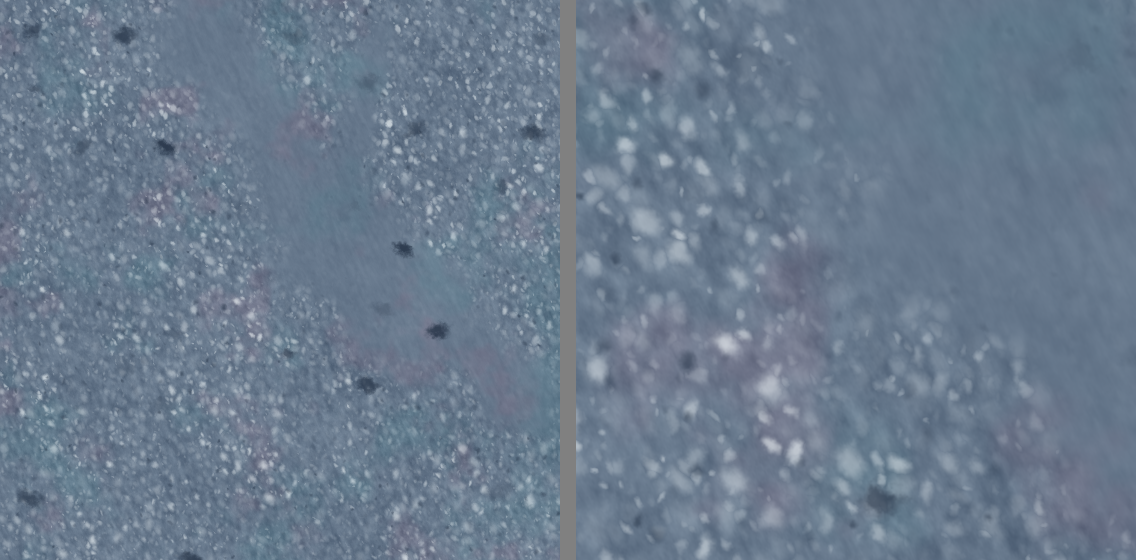
Left, the full canvas; right, a detail of the centre.
Write a Shadertoy shader that draws this texture.

```glsl
const vec3 SLATE = vec3(0.392, 0.460, 0.538);
const vec3 GLINT = vec3(0.98, 1.0, 1.0);
const vec3 PIT = vec3(0.150, 0.205, 0.280);
const vec3 ROSE = vec3(0.035, -0.010, -0.006);
const vec3 TEAL = vec3(-0.022, 0.012, 0.004);

vec3 hash3(vec2 cell, float seed) {
    vec3 q = fract(vec3(cell.xyx + seed * 7.31) * vec3(0.1031, 0.1030, 0.0973));
    q += dot(q, q.yxz + 33.33);
    return fract((q.xxy + q.yzz) * q.zyx);
}

float valueNoise(vec2 p, float seed) {
    vec2 cell = floor(p), f = fract(p);
    f = f * f * (3.0 - 2.0 * f);
    float low = mix(hash3(cell, seed).x, hash3(cell + vec2(1, 0), seed).x, f.x);
    float high = mix(hash3(cell + vec2(0, 1), seed).x, hash3(cell + vec2(1, 1), seed).x, f.x);
    return mix(low, high, f.y);
}

// Signed layered noise, roughly -0.5 to 0.5
float fbm(vec2 p, float seed) {
    float sum = 0.0, gain = 0.5;
    for (int i = 0; i < 4; i++) {
        sum += gain * (valueNoise(p, seed + float(i)) - 0.5);
        p = p * 2.03 + 11.7;
        gain *= 0.55;
    }
    return sum;
}

mat2 rotation(float angle) {
    float c = cos(angle), s = sin(angle);
    return mat2(c, -s, s, c);
}

// Soft ellipses jittered on a grid; radius is in canvas units
float scatter(vec2 uv, float grid, float chance, float radius, float stretch,
              float softness, float falloff, float seed) {
    vec2 p = uv * grid, home = floor(p);
    float strongest = 0.0;
    for (int y = -1; y <= 1; y++)
    for (int x = -1; x <= 1; x++) {
        vec2 cell = home + vec2(x, y);
        vec3 place = hash3(cell, seed), look = hash3(cell, seed + 5.0);
        vec2 offset = p - cell - 0.1 - 0.8 * place.xy;
        offset = rotation(0.35 + 1.3 * (look.x - 0.5)) * offset / grid;
        float size = radius * mix(0.6, 1.25, look.y);
        float edge = length(offset / vec2(size, size * stretch));
        float shape = 1.0 - smoothstep(1.0 - softness, 1.0 + 0.3 * softness, edge);
        float strength = mix(0.15, 1.0, pow(look.z, falloff));
        strongest = max(strongest, shape * strength * step(place.z, chance));
    }
    return strongest;
}

float segmentDistance(vec2 p, vec2 a, vec2 b) {
    vec2 along = b - a;
    return length(p - a - along * clamp(dot(p - a, along) / dot(along, along), 0.0, 1.0));
}

// Smeared band that has few grains, with one side branch
float smearMask(vec2 uv) {
    vec2 p = uv + 0.13 * vec2(fbm(uv * 8.0, 20.0), fbm(uv * 8.0, 30.0));
    float band = segmentDistance(p, vec2(0.36, 0.97), vec2(0.56, 0.62));
    band = min(band, segmentDistance(p, vec2(0.56, 0.62), vec2(0.76, 0.42)) - 0.025);
    band = min(band, segmentDistance(p, vec2(0.57, 0.66), vec2(0.69, 0.93)) + 0.035);
    band = min(band, segmentDistance(p, vec2(0.74, 0.44), vec2(0.96, 0.30)) + 0.025);
    return 1.0 - smoothstep(0.045, 0.11, band);
}

void mainImage(out vec4 fragColor, in vec2 fragCoord) {
    vec2 uv = fragCoord / iResolution.y;
    float smear = smearMask(uv);
    float rough = 1.0 - smear;
    vec2 warp = vec2(fbm(uv * 90.0, 40.0), fbm(uv * 90.0, 50.0));
    vec2 grainUv = uv + 0.008 * warp;
    vec2 streakUv = rotation(0.45) * uv;

    // Ground: broad clouds, grit and slanted streaks
    float clouds = fbm(uv * vec2(5.0, 9.0), 60.0);
    float grit = fbm(streakUv * vec2(120.0, 75.0), 70.0);
    float streaks = fbm(streakUv * vec2(150.0, 28.0), 80.0);
    float shade = 0.07 * clouds + mix(0.055, 0.17, rough) * grit + 0.045 * streaks;
    vec3 color = SLATE + shade * vec3(1.0, 1.0, 0.94) + 0.012 * smear;

    // Faint colour casts
    color += ROSE * smoothstep(0.08, 0.30, fbm(uv * 11.0, 90.0));
    color += TEAL * smoothstep(0.05, 0.30, fbm(uv * 8.0, 100.0));

    // Pale grains, finer and crisper toward the top
    float softness = mix(0.95, 0.65, uv.y);
    float clusters = smoothstep(-0.28, 0.22, fbm(uv * 13.0, 110.0));
    float density = mix(0.08, 1.0, rough) * mix(0.45, 1.0, clusters);
    float coarse = scatter(grainUv, 44.0, 0.55, mix(0.0085, 0.0065, uv.y), 1.4, softness, 3.0, 1.0);
    float medium = scatter(grainUv, 68.0, 0.55, 0.0050, 1.5, softness, 2.5, 2.0);
    float fine = scatter(grainUv, 110.0, 0.50, 0.0030, 1.5, softness, 2.0, 3.0);
    float glint = max(0.66 * coarse, max(0.56 * medium, 0.36 * fine));
    color = mix(color, GLINT, glint * density);

    // Small dark specks and a few wide ragged pits
    float specks = scatter(grainUv, 58.0, 0.22, 0.0042, 1.3, 0.9, 2.0, 4.0);
    color = mix(color, PIT, 0.50 * specks * mix(0.2, 1.0, rough));
    vec2 pitUv = rotation(1.25) * (uv + 0.022 * warp);
    float pits = scatter(pitUv, 7.0, 0.42, 0.0150, 1.6, 0.75, 1.3, 6.0);
    color = mix(color, PIT, 0.88 * pits);

    fragColor = vec4(clamp(color, 0.0, 1.0), 1.0);
}
```
